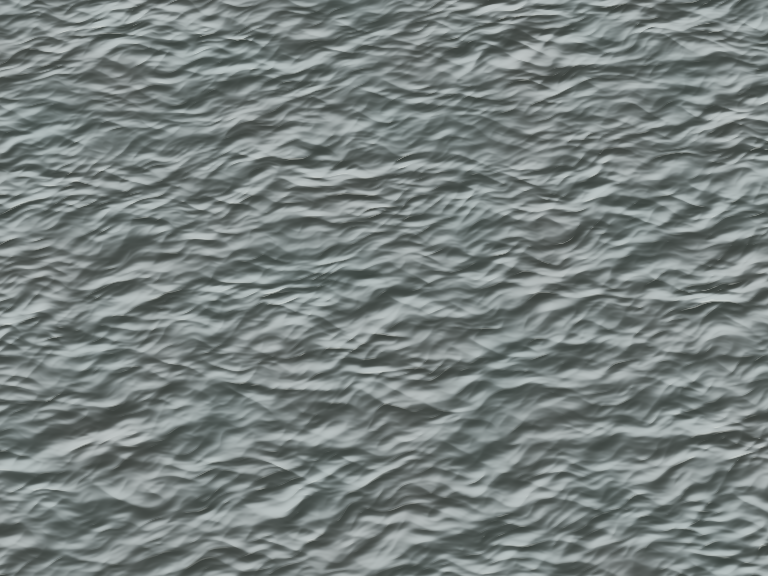
Give the GLSL for this texture, as a Shadertoy shader.

```glsl
// Wind-ruffled grey water: tilted, stretched ripples with sharp crests under soft light.

const vec3  DEEP_COLOR   = vec3(0.215, 0.240, 0.225);
const vec3  MID_COLOR    = vec3(0.475, 0.510, 0.508);
const vec3  SKY_COLOR    = vec3(0.765, 0.795, 0.795);
const vec3  GLINT_COLOR  = vec3(0.86, 0.87, 0.85);
const vec2  LIGHT_DIR    = vec2(-0.30, 0.95);
const int   WAVE_LAYERS  = 6;
const float BASE_FREQ    = 11.0;   // crests per canvas height, largest waves
const float FREQ_STEP    = 1.6;
const float MEAN_TILT    = 0.20;   // radians, rising to the right
const float TILT_SPREAD  = 0.30;
const float STRETCH      = 2.8;    // crest length over crest spacing
const float CREST_ROUND  = 0.003;
const float SAMPLE_STEP  = 0.0022;
const float CONTRAST     = 0.80;
const float GLINT_AMOUNT = 0.40;
const float FAR_SHRINK   = 0.22;   // finer ripples toward the top

vec2 randomDirection(vec2 cell) {
    float a = 6.2832 * fract(sin(dot(cell, vec2(127.1, 311.7))) * 43758.5);
    return vec2(cos(a), sin(a));
}

float gradientNoise(vec2 p) {
    vec2 i = floor(p), f = p - i;
    vec2 u = f * f * f * (f * (f * 6.0 - 15.0) + 10.0);
    vec2 x = vec2(1.0, 0.0), y = vec2(0.0, 1.0);
    float a = dot(randomDirection(i), f);
    float b = dot(randomDirection(i + x), f - x);
    float c = dot(randomDirection(i + y), f - y);
    float d = dot(randomDirection(i + 1.0), f - 1.0);
    return mix(mix(a, b, u.x), mix(c, d, u.x), u.y);
}

vec2 rotate(vec2 p, float angle) {
    float c = cos(angle), s = sin(angle);
    return vec2(c * p.x + s * p.y, c * p.y - s * p.x);
}

// Bends the crests so that they meander and break up
vec2 meander(vec2 p) {
    p.y += 0.024 * gradientNoise(p * vec2(5.0, 7.0) + 3.7);
    p.y += 0.009 * gradientNoise(p * vec2(17.0, 20.0) + 9.2);
    return p;
}

// Sum of ridged waves; amplitude falls with frequency
float waterHeight(vec2 p) {
    p = meander(p);
    float height = 0.0, freq = BASE_FREQ;
    for (int i = 0; i < WAVE_LAYERS; i++) {
        float k = float(i);
        float tilt = MEAN_TILT + TILT_SPREAD * sin(2.4 * k);
        float bell = (k - 1.6) / 2.2;
        vec2 q = rotate(p, tilt) * freq / vec2(STRETCH, 1.0) + 17.3 * k;
        float n = gradientNoise(q);
        height -= exp(-bell * bell) * sqrt(n * n + CREST_ROUND) / freq;
        freq *= FREQ_STEP;
    }
    return height;
}

void mainImage(out vec4 fragColor, in vec2 fragCoord) {
    vec2 p = fragCoord / iResolution.y;
    p *= 1.0 + FAR_SHRINK * p.y;

    // Slope toward the light and sharpness of the crest
    vec2 offset = SAMPLE_STEP * LIGHT_DIR;
    float ahead = waterHeight(p + offset);
    float here = waterHeight(p);
    float behind = waterHeight(p - offset);
    float slope = (behind - ahead) / (2.0 * SAMPLE_STEP);
    float crest = (2.0 * here - ahead - behind) / SAMPLE_STEP;

    // Calm and rough patches
    float patches = gradientNoise(rotate(p, MEAN_TILT) * vec2(2.5, 5.0) + 41.0);
    float shade = CONTRAST * slope * (1.0 + 0.6 * patches) + 0.25 * patches - 0.08;
    float tone = shade / sqrt(1.0 + shade * shade);

    // Reflected sky on lit faces, dark water on the others
    vec3 color = mix(MID_COLOR, SKY_COLOR, max(tone, 0.0));
    color = mix(color, DEEP_COLOR, max(-tone, 0.0));
    color += vec3(-0.012, 0.004, 0.004) * gradientNoise(p * 6.0 + 70.0);

    // Thin bright crest lines
    float glint = smoothstep(0.45, 1.9, crest) * (0.8 + patches);
    color = mix(color, GLINT_COLOR, GLINT_AMOUNT * clamp(glint, 0.0, 1.0));

    fragColor = vec4(color, 1.0);
}
```
